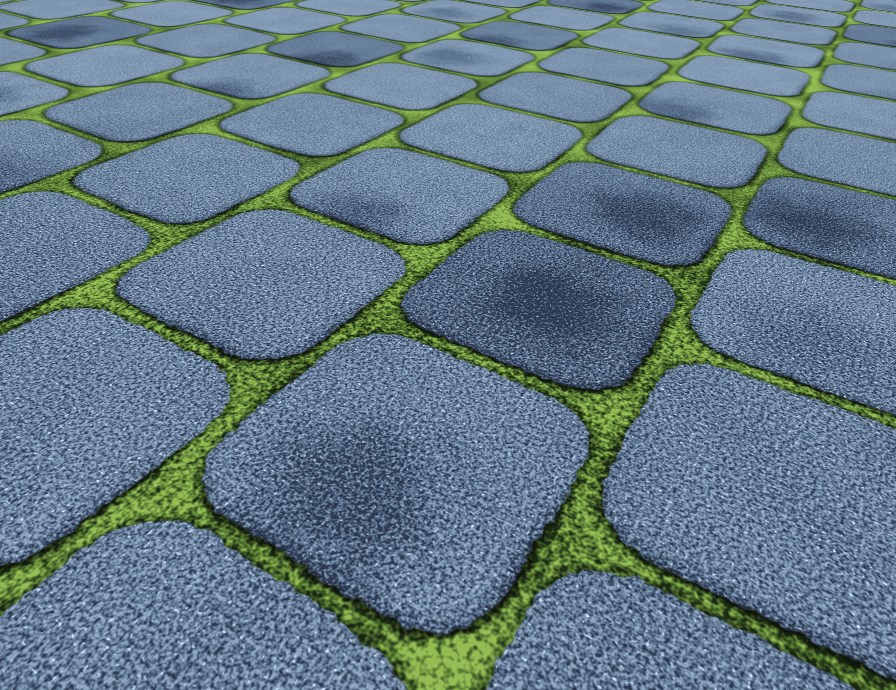
Write a Shadertoy shader that draws this texture.

```glsl
// Worn blue-grey paving stones in a running bond, with moss in the joints.
// A projective map turns the canvas into ground cells; each cell holds a bowed
// rounded box, and gradient noise supplies the grain, stains and moss tufts.

const vec3 STONE_DARK = vec3(0.17, 0.22, 0.31);
const vec3 STONE_MID = vec3(0.36, 0.45, 0.56);
const vec3 STONE_LIGHT = vec3(0.57, 0.66, 0.76);
const vec3 MOSS_DARK = vec3(0.11, 0.17, 0.08);
const vec3 MOSS_MID = vec3(0.33, 0.46, 0.19);
const vec3 MOSS_LIGHT = vec3(0.58, 0.74, 0.33);

float hash(vec2 p) {
    vec3 q = fract(p.xyx * vec3(0.1031, 0.1030, 0.0973));
    q += dot(q, q.yzx + 33.33);
    return fract((q.x + q.y) * q.z);
}

float cornerSlope(vec2 corner, vec2 offset) {
    float angle = 6.2832 * hash(corner);
    return dot(vec2(cos(angle), sin(angle)), offset);
}

// Gradient noise, roughly -0.7 to 0.7
float noise(vec2 p) {
    vec2 i = floor(p), f = p - i;
    vec2 s = f * f * f * (f * (f * 6.0 - 15.0) + 10.0);
    vec2 e = vec2(1.0, 0.0);
    float low = mix(cornerSlope(i, f), cornerSlope(i + e, f - e), s.x);
    float high = mix(cornerSlope(i + e.yx, f - e.yx), cornerSlope(i + 1.0, f - 1.0), s.x);
    return mix(low, high, s.y);
}

float fbm(vec2 p) {
    float sum = 0.0, amplitude = 1.0;
    for (int k = 0; k < 3; k++) {
        sum += amplitude * noise(p);
        p = mat2(1.6, 1.2, -1.2, 1.6) * p + 7.3;
        amplitude *= 0.5;
    }
    return sum;
}

vec3 ramp(vec3 dark, vec3 mid, vec3 light, float t) {
    t = clamp(t, 0.0, 1.0) * 2.0;
    return t < 1.0 ? mix(dark, mid, t) : mix(mid, light, t - 1.0);
}

// Rounded box whose sides bow outward
float stoneDistance(vec2 f, float halfSize, float radius, float bow) {
    vec2 q = abs(f) - halfSize + radius + bow * f.yx * f.yx;
    return length(max(q, 0.0)) + min(max(q.x, q.y), 0.0) - radius;
}

vec3 stoneColor(vec2 ground, vec2 f, vec2 cell, float d, float nearness, float front) {
    float seed = hash(cell + 17.0);
    float grain = noise(ground * 75.0) + noise(ground * 130.0 + 31.0);
    float tone = mix(0.83, 0.60, nearness) + 0.08 * fbm(ground * 3.0);
    tone += 0.85 * grain * mix(0.12, 1.0, nearness) + 0.10 * (hash(cell + 5.0) - 0.5);

    // Damp whole stones and stains gathered toward the front
    vec2 stainCentre = 0.5 * vec2(hash(cell + 2.0) - 0.5, hash(cell + 9.0) - 1.0);
    float stain = 1.0 - smoothstep(0.06, 0.42, length(f - stainCentre) + 0.12 * fbm(ground * 6.0));
    tone -= 0.36 * stain * smoothstep(0.35, 0.75, seed);
    tone -= 0.22 * step(0.82, seed);

    // Rounded front rim
    tone -= smoothstep(-0.06, 0.0, d) * mix(0.04, 0.34, front);
    vec3 color = ramp(STONE_DARK, STONE_MID, STONE_LIGHT, tone);
    float sparkle = smoothstep(0.30, 0.50, noise(ground * 84.0 + 53.0));
    return color + 0.26 * sparkle * nearness;
}

vec3 mossColor(vec2 ground, float d, float nearness, float front) {
    float tuft = noise(ground * 46.0) + 0.9 * noise(ground * 95.0 + 11.0);
    float patchy = fbm(ground * 2.7 + 40.0);
    float depth = smoothstep(-0.015, 0.05, d);
    float tone = mix(0.55, 0.43, nearness) + 0.50 * patchy + 0.85 * tuft * nearness;
    tone += 0.50 * (depth - 0.5) - 0.20 * front * (1.0 - depth);
    return ramp(MOSS_DARK, MOSS_MID, MOSS_LIGHT, tone);
}

void mainImage(out vec4 fragColor, in vec2 fragCoord) {
    vec2 uv = fragCoord / iResolution.xy;
    vec2 p = vec2(1.298 * uv.x, 1.0 - uv.y);

    // Canvas to ground: x counts columns, y counts stones along a column
    float w = p.y - 0.044 * p.x + 0.2645;
    vec2 ground = vec2((p.x + 1.262 * p.y - 1.1035) / (0.678 * w),
                       (p.x + 1.351) / (1.06 * w) - 1.552);
    float nearness = smoothstep(0.27, 0.70, w);

    // Alternate columns slide by half a stone
    float column = floor(ground.x);
    vec2 bond = ground + vec2(0.0, 0.5 * mod(column, 2.0));
    vec2 cell = floor(bond);
    vec2 f = bond - cell - 0.5;

    float halfSize = 0.473 - 0.012 * hash(cell + 23.0);
    float d = stoneDistance(f, halfSize, 0.18, 0.07);
    float front = smoothstep(-0.1, 0.4, dot(f, vec2(0.45, -0.85)));

    // Edge softness from the pixel footprint across the nearest side
    vec2 side = pow(abs(f) + 0.001, vec2(6.0));
    float footprint = dot(fwidth(ground), side) / (side.x + side.y);
    float soft = clamp(0.6 * footprint, 0.003, 0.06) + 0.007 * (1.0 - nearness);
    d += 0.012 * noise(ground * 6.0) + 0.014 * noise(ground * 30.0) * nearness;

    vec3 stone = stoneColor(ground, f, cell, d, nearness, front);
    vec3 moss = mossColor(ground, d, nearness, front);
    vec3 color = mix(stone, moss, smoothstep(-soft, soft, d));

    // Contact shadow where moss meets the stone
    float seam = 1.0 - smoothstep(0.0, 0.012 + soft, abs(d - 0.004));
    color *= 1.0 - seam * mix(0.12, 0.5, front) * mix(0.35, 1.0, nearness);
    fragColor = vec4(clamp(color, 0.0, 1.0), 1.0);
}
```
